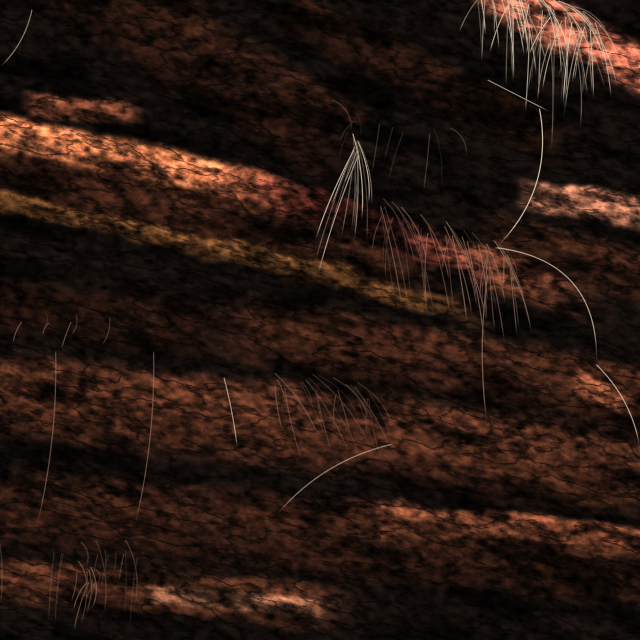
A Shadertoy shader for this texture:

```glsl
// Weathered logs stacked in deep shadow, with pale root hairs hanging from them.
// Logs and hairs share one bowed-line distance; stretched noise makes the bark,
// and hashed loops scatter the tufts of hair.

vec3 col;
vec2 p, warped;
float bark, pale = 0., faint = 0.;

float hash(vec2 v) {
    vec3 q = fract(v.xyx * .1031);
    q += dot(q, q.yzx + 33.33);
    return fract((q.x + q.y) * q.z);
}

float noise(vec2 v) {
    vec2 i = floor(v), f = fract(v);
    f = f * f * (3. - 2. * f);
    return mix(mix(hash(i), hash(i + vec2(1, 0)), f.x),
               mix(hash(i + vec2(0, 1)), hash(i + 1.), f.x), f.y);
}

float fbm(vec2 v) {
    float sum = 0., amp = .5;
    for (int i = 0; i < 5; i++) {
        sum += amp * noise(v);
        v = mat2(1.6, 1.2, -1.2, 1.6) * v + 7.3;
        amp *= .5;
    }
    return sum;
}

// Signed distance to a bowed line (x) and position along it (y).
vec2 bow(vec2 v, vec4 ends, float bend) {
    vec2 d = ends.zw - ends.xy;
    float len = length(d);
    d /= len;
    v -= ends.xy;
    float t = dot(v, d) / len;
    float slope = 4. * bend * (1. - 2. * t) / len;
    float off = dot(v, vec2(-d.y, d.x)) - 4. * bend * t * (1. - t);
    return vec2(off / sqrt(1. + slope * slope), t);
}

// Lays a rounded log over the colour, lit from above.
void addLog(vec4 ends, float bend, float radius, vec3 tint) {
    vec2 q = bow(warped, ends, bend);
    float s = q.x / radius;
    float body = 1. - smoothstep(.55, 1.05, abs(s));
    body *= smoothstep(-.06, .1, q.y) * (1. - smoothstep(.85, 1.06, q.y));
    col = mix(col, tint * bark * (.9 + .3 * s), body);
}

float hair(vec4 ends, float bend) {
    vec2 q = bow(p, ends, bend);
    float line = clamp((.001 - abs(q.x)) * iResolution.y + .5, 0., 1.);
    return line * smoothstep(-.01, .01, q.y) * (1. - smoothstep(.8, 1.01, q.y));
}

// Hairs rooted along a line, dropping along fall with a sideways spread.
float tuft(vec4 roots, vec2 fall, float spread, int count) {
    float sum = 0.;
    for (int i = 0; i < count; i++) {
        vec2 id = vec2(float(i) * 3.7, roots.x * 91.);
        float side = hash(id + 23.) - .5;
        vec2 root = mix(roots.xy, roots.zw, hash(id)) + vec2(0, .03 * side);
        vec2 tip = root + fall * (.3 + .9 * hash(id + 11.)) + vec2(spread * side, 0);
        sum = max(sum, hair(vec4(root, tip), .014 * side + .003) * (.25 + .75 * hash(id + 5.)));
    }
    return sum;
}

void addPale(float light) { pale = max(pale, light); }
void addFaint(float light) { faint = max(faint, light); }

void mainImage(out vec4 fragColor, in vec2 fragCoord) {
    p = fragCoord / iResolution.xy;

    // Bark grain runs along the downward slope of the logs.
    vec2 grain = p + .25 * vec2(-p.y, p.x);
    float rough = fbm(grain * vec2(9, 32));
    float crack = abs(fbm(grain * vec2(17, 48) + 5.) - .47);
    bark = max(.08, 1.1 * rough + 2.3 * fbm(grain * vec2(70, 120)) - .65);
    bark *= mix(.55, 1.1, smoothstep(0., .07, crack));
    warped = p + .026 * (vec2(fbm(p * 13.), fbm(p * 13. + 40.)) - .48);
    vec3 brown = vec3(1, .55, .37);
    col = .055 * vec3(1, .72, .6) * bark;

    // Shadowed logs at the back.
    addLog(vec4(.08, 1.06, .55, .76), 0., .08, .14 * brown);
    addLog(vec4(.42, 1, .9, .76), 0., .045, .12 * brown);
    addLog(vec4(-.1, .76, .72, .56), .02, .06, .19 * brown);
    addLog(vec4(-.1, .53, .35, .48), 0., .05, .11 * brown);
    addLog(vec4(.76, .63, 1.1, .54), 0., .05, .17 * brown);
    addLog(vec4(.35, .49, 1.1, .36), 0., .06, .19 * brown);
    addLog(vec4(-.1, .39, 1.1, .24), .01, .08, .24 * brown);
    addLog(vec4(-.1, .22, 1.1, .1), 0., .07, .16 * brown);

    // Lit logs, with warm light fading into red along the main one.
    addLog(vec4(-.1, .7, .76, .495), .016, .021, vec3(.32, .2, .11));
    addLog(vec4(.04, .84, .22, .82), 0., .023, .4 * brown);
    vec3 warm = mix(vec3(.68, .39, .25), vec3(.34, .15, .12), smoothstep(.32, .5, p.x));
    warm = mix(warm, .42 * brown, smoothstep(.65, .8, p.x));
    addLog(vec4(-.1, .81, .92, .515), .036, .033, warm);
    addLog(vec4(.82, .7, 1.1, .645), 0., .027, vec3(.68, .43, .32));
    addLog(vec4(.71, 1.06, 1.06, .85), 0., .042, vec3(.68, .37, .28));
    addLog(vec4(.55, .19, 1.08, .13), .012, .03, .36 * brown);
    addLog(vec4(-.1, .1, .55, .05), 0., .045, .25 * brown);
    addLog(vec4(.23, .075, .52, .05), 0., .02, vec3(.46, .29, .21));
    addLog(vec4(.89, .41, .99, .36), 0., .02, .46 * brown);
    col *= mix(.55, 1.05, smoothstep(.26, .46, rough));

    // Tufts: bright clusters first, then the faint fringes.
    addPale(tuft(vec4(.74, 1.03, .94, .96), vec2(.02, -.12), .1, 64));
    addPale(.8 * tuft(vec4(.81, .96, .91, .93), vec2(0, -.17), .04, 10));
    addPale(.9 * tuft(vec4(.55, .785, .56, .77), vec2(-.015, -.16), .1, 16));
    addFaint(tuft(vec4(.59, .68, .8, .6), vec2(.03, -.14), .06, 46));
    addFaint(.7 * tuft(vec4(.42, .41, .58, .39), vec2(.05, -.1), .07, 24));
    addFaint(.5 * tuft(vec4(0, .15, .25, .14), vec2(0, -.1), .03, 14));
    addFaint(tuft(vec4(.12, .11, .15, .1), vec2(-.01, -.07), .03, 10));
    addFaint(.8 * tuft(vec4(.01, .51, .2, .5), vec2(-.015, -.05), .01, 6));
    addFaint(.6 * tuft(vec4(.47, .84, .74, .78), vec2(0, -.09), .06, 10));

    // Long single strands.
    addPale(hair(vec4(.843, .83, .775, .613), .03));
    addPale(.8 * hair(vec4(.775, .613, .932, .43), .055));
    addPale(.8 * hair(vec4(.932, .43, 1, .3), .012));
    addPale(.7 * hair(vec4(.762, .875, .86, .825), 0.));
    addPale(.6 * hair(vec4(.613, .306, .43, .193), -.018));
    addPale(.6 * hair(vec4(.05, .985, 0, .895), .008));
    addPale(.7 * hair(vec4(.35, .41, .371, .298), .002));
    addFaint(hair(vec4(.762, .57, .761, .338), -.008));
    for (float x = .057; x < .3; x += .153)
        addFaint(.8 * hair(vec4(x + .03, .45, x, .175), .009));

    col = mix(col, vec3(.58, .44, .37), .75 * faint);
    fragColor = vec4(mix(col, vec3(.86, .8, .7), .9 * pale), 1);
}
```
